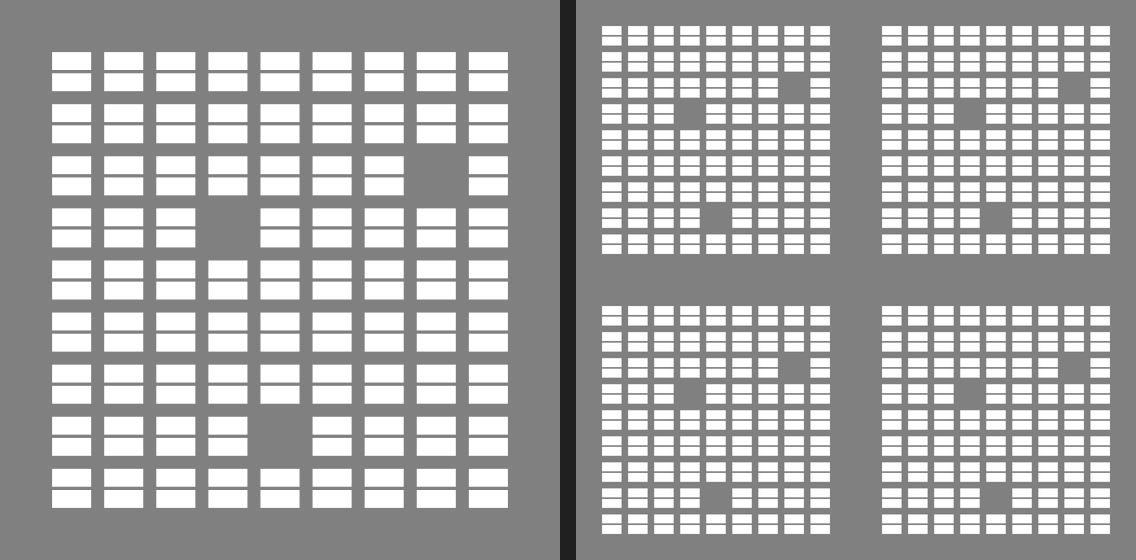
Left: one tile. Right: repeated 2 by 2.
Give the GLSL for this pattern, as a WebGL 1 fragment shader.

```glsl
precision highp float;

uniform vec2 u_resolution;

// Lengths are in grid units; the canvas is GRID_UNITS wide and high.
const float GRID_UNITS = 43.0;
const float CELLS = 9.0;
const float PITCH = 4.0;
const float TILE_SIZE = 3.0;
const float SLOT_HEIGHT = 0.25;
const int GAP_COUNT = 3;
const vec2 GAP_SEED = vec2(0.0, 4.0);
const vec3 GROUND_COLOR = vec3(0.5);
const vec3 TILE_COLOR = vec3(1.0);

// Pixel coverage of a centred span, per axis.
vec2 spanCoverage(vec2 offset, vec2 halfSize, vec2 pixel) {
  return clamp((halfSize - abs(offset)) / pixel + 0.5, 0.0, 1.0);
}

// Congruential hash that steps from one empty cell to the next.
vec2 nextGap(vec2 gap) {
  return mod(gap * vec2(2.0, 4.0) + vec2(7.0, 8.0), CELLS);
}

// 1 where the cell lies on the board and holds a tile, else 0.
float isFilled(vec2 cell) {
  vec2 onBoard = step(0.0, cell) * step(cell, vec2(CELLS - 0.5));
  float filled = onBoard.x * onBoard.y;
  vec2 gap = GAP_SEED;
  for (int i = 0; i < GAP_COUNT; i++) {
    gap = nextGap(gap);
    filled *= step(0.5, distance(cell, gap));
  }
  return filled;
}

void main() {
  vec2 pixel = GRID_UNITS / u_resolution;
  vec2 position = gl_FragCoord.xy * pixel;

  // Centre the board, leaving an equal plain border on all sides.
  vec2 grid = (position - 0.5 * GRID_UNITS) / PITCH + 0.5 * CELLS;
  vec2 cell = floor(grid);
  vec2 local = (grid - cell - 0.5) * PITCH;

  // Square tile, split by a horizontal slot.
  vec2 tile = spanCoverage(local, vec2(0.5 * TILE_SIZE), pixel);
  float slot = spanCoverage(local, vec2(0.5 * SLOT_HEIGHT), pixel).y;
  float ink = tile.x * tile.y * (1.0 - slot) * isFilled(cell);

  gl_FragColor = vec4(mix(GROUND_COLOR, TILE_COLOR, ink), 1.0);
}
```
